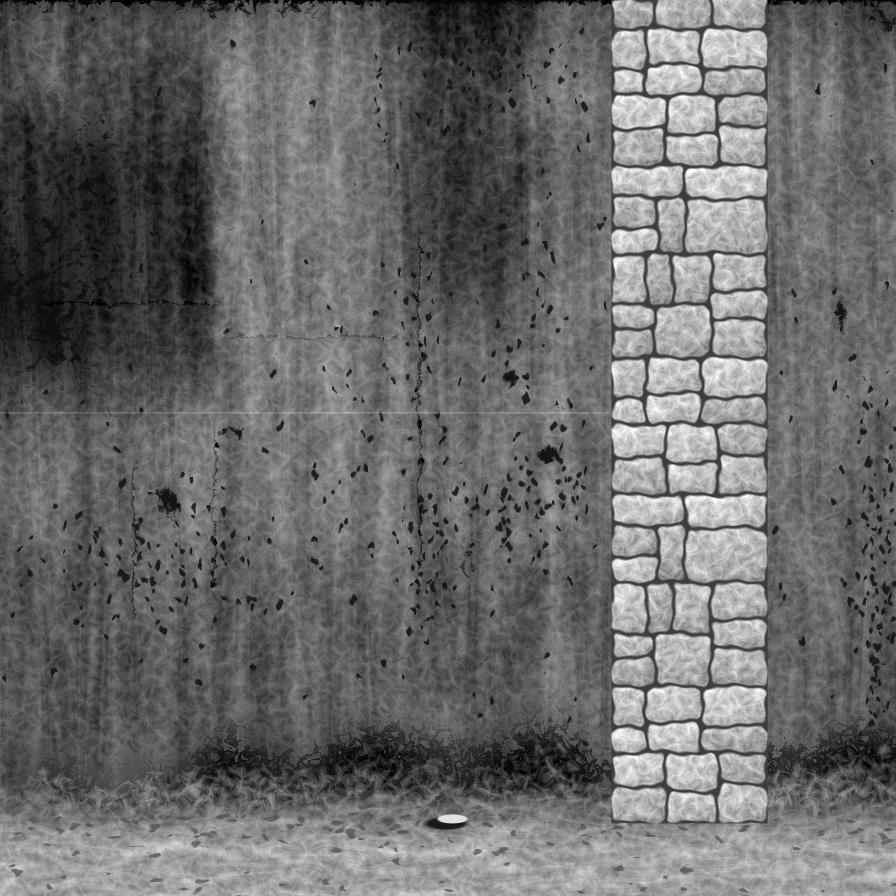
Write a three.js fragment shader that draws this texture.

```glsl
// A stained grey plaster wall with a pale stone pillar, mossy foot and dusty ground.
// Cellular noise warped by sines gives the stains, streaks and specks;
// the masonry comes from repeatedly cutting a rectangle in two.
varying vec2 vUv;
const vec2 PILLAR = vec2(0.6823, 0.8568);
const float FOOT = 0.081, COURSES = 0.367;

float hash(vec2 p) {
  vec3 q = fract(p.xyx * 0.1031);
  q += dot(q, q.yzx + 33.33);
  return fract((q.x + q.y) * q.z);
}
vec2 sway(vec2 p, float f) {
  return sin(p.yx * f + 2.0 * sin(p * f * 0.6));
}
// Distance to the nearest seed, and that seed's random id
vec2 cells(vec2 p) {
  vec2 base = floor(p), nearest = base;
  float best = 4.0;
  for (int k = 0; k < 9; k++) {
    vec2 c = base + vec2(mod(float(k), 3.0), floor(float(k) / 3.0)) - 1.0;
    vec2 r = c + vec2(hash(c), hash(c + 57.0)) - p;
    if (dot(r, r) < best) { best = dot(r, r); nearest = c; }
  }
  return vec2(sqrt(best), hash(nearest + 113.0));
}
// Layered cellular noise, centred on zero
float mottle(vec2 p) {
  float sum = 0.0, amp = 0.5;
  for (int i = 0; i < 4; i++) {
    p += 0.22 * sway(p, 2.3);
    sum += amp * (cells(p).x - 0.46);
    p = mat2(1.6, 1.2, -1.2, 1.6) * p + 19.0;
    amp *= 0.62;
  }
  return sum;
}
float band(float x, float a, float b, float soft) {
  return smoothstep(a - soft, a + soft, x) - smoothstep(b - soft, b + soft, x);
}
float blob(vec2 p, float x, float y, float w, float h) {
  vec2 q = (p - vec2(x, y)) / vec2(w, h);
  return exp(-dot(q, q));
}
float specks(vec2 p, float amount) {
  vec2 c = cells(p + 0.2 * sway(p, 3.0));
  float r = 0.2 + 0.25 * fract(c.y * 37.0);
  return step(c.y, amount) * (1.0 - smoothstep(r * 0.6, r + 0.12, c.x));
}
// Cut one repeating panel into stones, then shade each as a rounded block
float masonry(vec2 p, float grain) {
  vec2 q = p + 0.0016 * sway(p, 90.0) + 0.0008 * sway(p, 260.0);
  q = vec2(q.x - PILLAR.x, mod(q.y - FOOT, COURSES));
  vec2 lo = vec2(0.0), hi = vec2(PILLAR.y - PILLAR.x, COURSES);
  float id = 3.0;
  for (int i = 0; i < 6; i++) {
    vec2 s = hi - lo;
    bool small = hash(vec2(id, 7.0)) > 0.35 || s.x * s.y < 0.0028;
    if (s.x < 0.105 && s.y < 0.07 && small) break;
    vec2 axis = s.x * 0.8 > s.y ? vec2(1.0, 0.0) : vec2(0.0, 1.0);
    vec2 cut = mix(lo, hi, mix(0.34, 0.66, hash(vec2(id, 21.0))));
    float side = step(dot(cut, axis), dot(q, axis));
    lo = mix(lo, cut, axis * side);
    hi = mix(hi, cut, axis * (1.0 - side));
    id = id * 2.0 + side;
  }
  vec2 local = q - 0.5 * (lo + hi), size = 0.5 * (hi - lo);
  vec2 corner = abs(local) - size + 0.008;
  float inset = 0.008 - length(max(corner, 0.0)) - min(max(corner.x, corner.y), 0.0);
  float slope = dot(local / size, vec2(-0.3, 0.7));
  float face = 0.75 + 0.14 * (hash(vec2(id, 4.0)) - 0.5) + 0.07 * slope + 0.5 * grain;
  face += 0.09 * band(inset, 0.003, 0.007, 0.002) * slope;
  return mix(0.24, face, smoothstep(0.0003, 0.0035, inset));
}
// Broad washes of tone over the plaster
float washes(vec2 p, float broad) {
  float x = p.x + 0.04 * broad, y = p.y + 0.1 * broad;
  float tone = 0.43 + 0.18 * broad + 0.04 * band(x, 0.6, 0.95, 0.03);
  tone += 0.09 * band(x, 0.24, 0.42, 0.05) * smoothstep(0.45, 0.7, y);
  tone += 0.05 * blob(p, 0.37, 0.45, 0.2, 0.15) - 0.05 * band(y, 0.1, 0.38, 0.08);
  tone -= 0.23 * band(x, -0.2, 0.238, 0.018) * band(y, 0.56, 0.9, 0.08);
  tone -= 0.17 * band(x, 0.45, 0.59, 0.04) * band(y, 0.66, 1.1, 0.07);
  return tone - 0.12 * smoothstep(0.9, 1.0, y);
}
float stains(vec2 p) {
  float s = 0.75 * blob(p, 0.04, 0.64, 0.09, 0.08) + 0.5 * blob(p, 0.08, 0.77, 0.13, 0.09);
  s += blob(p, 0.185, 0.443, 0.018, 0.026) + blob(p, 0.612, 0.492, 0.017, 0.014);
  s += 0.9 * blob(p, 0.57, 0.578, 0.01, 0.01) + 0.6 * blob(p, 0.26, 0.517, 0.02, 0.015);
  s += 0.5 * blob(p, 0.51, 0.375, 0.035, 0.03) + 0.5 * blob(p, 0.275, 0.36, 0.02, 0.05);
  s += blob(p, 0.938, 0.65, 0.008, 0.028) + 0.75 * blob(p, 0.98, 0.98, 0.05, 0.025);
  return s + 0.55 * band(p.x, -0.1, 0.36, 0.03) * smoothstep(0.96, 0.995, p.y);
}
// Where specks gather
float rash(vec2 p) {
  float r = 0.02 + 0.5 * blob(p, 0.47, 0.38, 0.03, 0.08) + 0.45 * blob(p, 0.46, 0.62, 0.025, 0.08);
  r += 0.5 * blob(p, 0.595, 0.45, 0.055, 0.065) + 0.3 * blob(p, 0.59, 0.64, 0.04, 0.06);
  r += 0.25 * blob(p, 0.39, 0.5, 0.02, 0.1) + 0.3 * blob(p, 0.18, 0.36, 0.14, 0.07);
  return r + 0.55 * blob(p, 0.985, 0.38, 0.04, 0.14) + 0.25 * blob(p, 0.54, 0.92, 0.09, 0.06);
}
// Thin line at x, running from a to b along y
float crack(vec2 p, float x, float a, float b) {
  return band(p.x, x, x + 0.0015, 0.001) * band(p.y, a, b, 0.02);
}
void main() {
  vec2 p = vUv;
  float broad = mottle(p * vec2(13.0, 9.0)), fine = mottle(p * 85.0 + 7.0);
  float tone = washes(p, broad) + 0.3 * mottle(p * vec2(32.0, 2.5) + 31.0) + 0.3 * fine;
  tone = mix(tone, 0.04, 0.92 * smoothstep(0.4, 0.85, stains(p) + 1.1 * broad + 1.2 * fine));
  tone = mix(tone, 0.06, 0.85 * specks(p * vec2(125.0, 85.0), rash(p)));
  // Cracks, pale seam and dark top edge
  vec2 w = p + 0.0015 * sin(p.yx * 60.0) + 0.01 * fine;
  tone -= 0.25 * (crack(w, 0.467, 0.35, 0.74) + crack(w, 0.148, 0.31, 0.48) + crack(w, 0.238, 0.34, 0.52));
  tone -= 0.15 * (crack(w.yx, 0.66, 0.05, 0.25) + crack(w.yx, 0.622, 0.25, 0.46));
  tone += 0.14 * crack(p.yx, 0.5385, -0.1, PILLAR.x);
  tone = mix(tone, 0.02, smoothstep(0.994, 0.998, p.y + 0.02 * fine));
  // Moss: dark ragged crown over paler clumps
  float crown = mix(0.145, 0.178, smoothstep(0.2, 0.27, p.x));
  crown += 0.012 * sin(p.x * 34.0) + 0.08 * broad + 0.1 * fine;
  float clumps = mix(0.33, 0.1, smoothstep(0.11, 0.165, p.y)) + 0.7 * fine + 0.5 * broad;
  tone = mix(tone, clumps, 0.9 * band(p.y, 0.095, crown, 0.012) * smoothstep(0.0, 0.08, p.x));
  // Dusty ground with grit
  float dust = mix(0.66, 0.48, smoothstep(0.05, 0.1, p.y)) + 0.3 * fine;
  dust += 0.35 * mottle(p * vec2(16.0, 60.0) + 5.0);
  dust = mix(dust, 0.27, 0.65 * specks(p * vec2(70.0, 130.0), 0.06 + 0.2 * band(p.y, 0.055, 0.1, 0.015)));
  tone = mix(tone, dust, 1.0 - smoothstep(0.092, 0.112, p.y + 0.06 * broad));
  // Pale scrap and its shadow, then the pillar
  tone = mix(tone, 0.1, smoothstep(0.4, 0.7, blob(p, 0.498, 0.081, 0.03, 0.009)));
  tone = mix(tone, 0.88, smoothstep(0.4, 0.6, blob(p, 0.505, 0.086, 0.02, 0.006)));
  float pillar = band(p.x, PILLAR.x, PILLAR.y, 0.001) * smoothstep(-0.001, 0.001, p.y - FOOT);
  tone = mix(tone, masonry(p, fine), pillar);
  gl_FragColor = vec4(vec3(clamp(tone, 0.0, 1.0)), 1.0);
}
```
